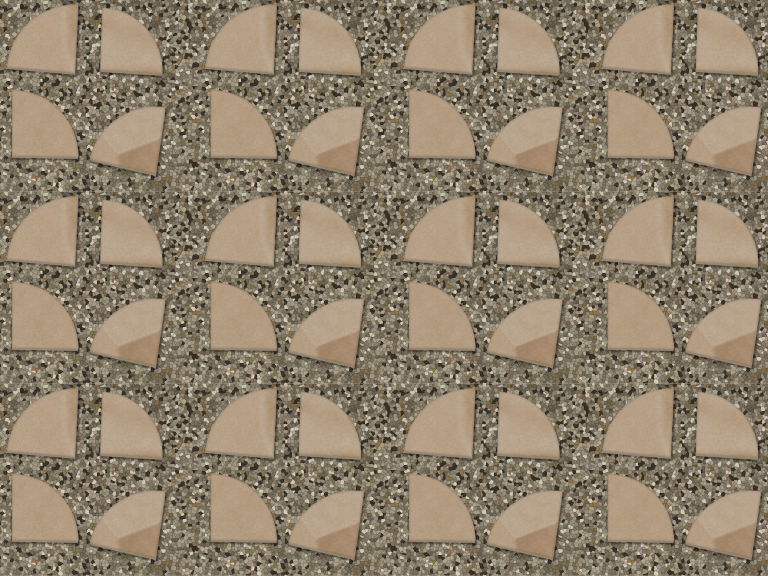
Reproduce this pattern procedurally as a Shadertoy shader.

```glsl
// Repeating groups of four quarter-round clay tiles lying on fine mixed gravel.

const float ROWS = 3.0;
const vec2 PERIOD = vec2(1.034, 1.0);   // group size, in row heights
const vec2 STONES = vec2(60.0, 58.0);   // gravel cells per group

const vec3 CLAY_TAN = vec3(0.70, 0.605, 0.495);
const vec3 CLAY_PALE = vec3(0.735, 0.665, 0.585);
const vec3 CLAY_BROWN = vec3(0.58, 0.45, 0.33);
const vec3 CLAY_SIDE = vec3(0.58, 0.52, 0.44);

vec2 hash2(vec2 p) {
    vec3 h = fract(p.xyx * vec3(0.1031, 0.1030, 0.0973));
    h += dot(h, h.yzx + 33.33);
    return fract((h.xx + h.yz) * h.zy);
}

// Layered sines, roughly -1 to 1
float mottle(vec2 p) {
    float a = sin(p.x * 23.0 + 2.0 * sin(p.y * 17.0));
    float b = sin(p.y * 41.0 + 2.0 * sin(p.x * 37.0 + 1.0));
    float c = sin(p.x * 131.0 + 3.0 * sin(p.y * 113.0));
    return 0.45 * a + 0.3 * b + 0.25 * c;
}

float bump(float x, float width) {
    return exp(-x * x / (width * width));
}

vec3 stoneColor(vec2 id) {
    vec2 tone = hash2(id + 17.0);
    vec3 c = mix(vec3(0.41, 0.37, 0.30), vec3(0.71, 0.67, 0.58), tone.x);
    c = mix(c, vec3(0.23, 0.20, 0.16), step(tone.y, 0.11));
    c = mix(c, vec3(0.55, 0.45, 0.30), step(0.94, tone.y));
    return mix(c, vec3(0.83, 0.80, 0.72), step(0.87, tone.y) * step(tone.y, 0.94));
}

// Cellular pebbles of uneven size that wrap at the group border
vec3 gravel(vec2 g, vec2 wrap) {
    vec2 cell = floor(g), f = fract(g), nearestId = cell;
    float near = 8.0, second = 8.0;
    for (int j = -1; j <= 1; j++)
    for (int i = -1; i <= 1; i++) {
        vec2 o = vec2(i, j);
        vec2 id = mod(cell + o, wrap);
        float d = length(o + hash2(id) - f) - 0.25 * hash2(id + 71.0).x;
        if (d < near) { second = near; near = d; nearestId = id; }
        else second = min(second, d);
    }
    return stoneColor(nearestId) * mix(0.76, 1.0, smoothstep(0.0, 0.3, second - near));
}

// Signed distance to a circular sector with its corner at the origin
float sector(vec2 q, float turn, float halfAngle, float radius) {
    float c = cos(turn), s = sin(turn);
    q = vec2(c * q.x + s * q.y, abs(c * q.y - s * q.x));
    float sides = q.y * cos(halfAngle) - q.x * sin(halfAngle);
    vec2 e = vec2(sides, length(q) - radius) + 0.010;
    return min(max(e.x, e.y), 0.0) + length(max(e, 0.0)) - 0.010;
}

// light: 1 is pale, 0 is tan, -1 is brown
vec3 clay(vec2 q, float light) {
    light += 0.2 * mottle(q);
    vec3 c = mix(CLAY_TAN, CLAY_PALE, clamp(light, 0.0, 1.0));
    c = mix(c, CLAY_BROWN, clamp(-light, 0.0, 1.0));
    return c * (0.98 + 0.04 * hash2(floor(q * 110.0) + 200.0).x);
}

// Shadow, visible side and face of one tile; q is relative to its corner
vec3 layTile(vec3 base, vec2 q, float turn, float halfAngle, float radius, float light, float px) {
    float shade = sector(q - vec2(0.004, -0.014), turn, halfAngle, radius);
    float side = sector(q - vec2(0.001, -0.010), turn, halfAngle, radius);
    float face = sector(q, turn, halfAngle, radius) + 0.0012 * mottle(q * 3.0);
    base *= 1.0 - 0.45 * (1.0 - smoothstep(-0.004, 0.014, shade));
    base = mix(base, CLAY_SIDE, 1.0 - smoothstep(-px, px, side));
    vec3 top = clay(q, light) * (1.0 - 0.10 * smoothstep(-0.012, 0.0, face));
    return mix(base, top, 1.0 - smoothstep(-px, px, face));
}

vec3 scene(vec2 p, float px) {
    vec2 uv = fract(p / PERIOD);
    p = uv * PERIOD;

    // Ground, with slight tonal drift and a faint joint between rows
    vec3 col = gravel(uv * STONES, STONES);
    col *= 0.99 + 0.02 * sin(6.2832 * uv.x + 0.5) - 0.05 * smoothstep(0.7, 1.0, uv.y);
    col = mix(col, vec3(0.66, 0.63, 0.55), 0.35 * (1.0 - smoothstep(0.003, 0.008, uv.y)));

    // Upper left: creased, with a browner strip beside the crease
    vec2 q = p - vec2(0.391, 0.620);
    float crease = q.x - mix(-0.01, -0.062, smoothstep(0.0, 0.17, q.y));
    float light = 0.3 + 0.4 * bump(crease, 0.016) - 0.4 * smoothstep(0.0, 0.05, crease);
    col = layTile(col, q, 2.29, 0.766, 0.357, light, px);

    // Upper right: dusky band and stained lower edge
    q = p - vec2(0.521, 0.635);
    light = 0.7 - 0.65 * bump(q.y + 0.35 * q.x - 0.25, 0.06);
    light -= 0.9 * (1.0 - smoothstep(-0.015, 0.04, q.y));
    col = layTile(col, q, 0.736, 0.80, 0.325, light, px);

    // Lower left: plain
    q = p - vec2(0.0625, 0.1875);
    col = layTile(col, q, 0.777, 0.794, 0.345, 0.12 - 0.2 * q.x, px);

    // Lower right: pale area above a bent fold, brown below it
    q = p - vec2(0.811, 0.092);
    float along = q.x + 0.20;
    float fold = q.y - 0.104 - max(0.38 * along, -1.35 * along);
    float lower = mix(0.1, -0.45, smoothstep(-0.02, 0.03, along));
    light = mix(lower, 0.65, smoothstep(-0.008, 0.008, fold));
    light += 0.3 * bump(fold, 0.01) - 0.25 * bump(length(q - vec2(-0.12, 0.25)) - 0.05, 0.02);
    return layTile(col, q, 2.17, 0.744, 0.353, light, px);
}

void mainImage(out vec4 fragColor, in vec2 fragCoord) {
    float px = ROWS / iResolution.y;
    vec3 sum = vec3(0.0);
    for (int k = 0; k < 4; k++) {
        vec2 jitter = vec2(k % 2, k / 2) * 0.5 - 0.25;
        sum += scene((fragCoord + jitter) * px, 0.5 * px);
    }
    fragColor = vec4(sum / 4.0, 1.0);
}
```
